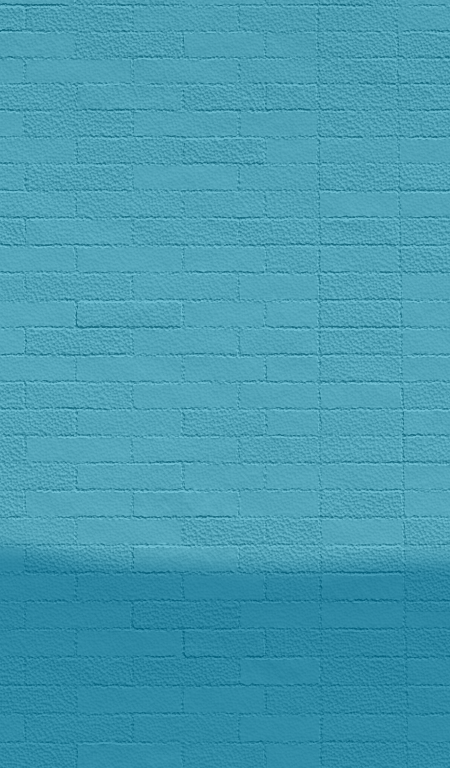
This texture is drawn by a Shadertoy shader. Its source:

```glsl
// Painted brick wall in turquoise: running bond on the left, two stacked piers on the right.
// A height field of crumbly bricks and cellular stipple is lit from above by its slope;
// a soft band of shade covers the foot of the wall.

const vec3 PAINT_LIT = vec3(0.320, 0.640, 0.720);
const vec3 PAINT_SHADE = vec3(0.172, 0.530, 0.636);
const float COURSE_HEIGHT = 0.0595;   // all lengths are in canvas widths
const float BRICK_PITCH = 0.238;

float hash(vec2 p) {
    p = fract(p * vec2(0.1031, 0.1137));
    p += dot(p, p.yx + 33.33);
    return fract((p.x + p.y) * p.x * 7.31 + p.y * 13.7);
}

// Distance to the nearest scattered point
float cellular(vec2 p) {
    vec2 cell = floor(p), f = fract(p);
    float nearest = 2.0;
    for (int j = -1; j <= 1; j++)
    for (int i = -1; i <= 1; i++) {
        vec2 g = vec2(i, j), id = cell + g + 57.0;
        vec2 r = g + vec2(hash(id), hash(id + 91.7)) - f;
        nearest = min(nearest, dot(r, r));
    }
    return sqrt(nearest);
}

// Layered sines, about -1 to 1
float waves(vec2 p) {
    float sum = 0.0, amp = 0.5;
    for (int i = 0; i < 4; i++) {
        sum += amp * sin(p.x + 1.7 * sin(p.y)) * cos(0.8 * p.y - 0.4 * p.x);
        p = mat2(0.8, 0.6, -0.6, 0.8) * p * 1.9 + 2.3;
        amp *= 0.6;
    }
    return sum;
}

// Left and right joints of the brick at x in a given course
vec2 brickSpan(float x, float course, float depth) {
    float odd = mod(course, 2.0);
    float first = mix(0.056, 0.169, odd), last = mix(0.531, 0.590, odd);
    float pierA = 0.706 + 0.005 * depth, pierB = 0.881 + 0.014 * depth;
    float left = first + BRICK_PITCH * floor((x - first) / BRICK_PITCH);
    vec2 span = vec2(left, min(left + BRICK_PITCH, last));
    if (x > last) span = vec2(last, pierA);
    if (x > pierA) span = vec2(pierA, pierB);
    if (x > pierB) span = vec2(pierB, pierB + 0.18);
    return span;
}

// x: surface height, y: brick body (0 in the joint), z: roughness of the brick
vec3 wallSurface(vec2 p) {
    vec2 q = p + 0.0018 * vec2(waves(p.yx * 34.0), waves(p * 26.0 + 4.0));

    // Courses grow slightly taller towards the foot and sag at mid height
    float u = q.y - 0.0111;
    float sag = exp(-pow((q.y - 0.77) / 0.28, 2.0));
    float row = 17.23 * u - 0.458 * u * u - 0.11 * sag;
    float course = floor(row), f = row - course;
    vec2 span = brickSpan(q.x, course, q.y);
    vec2 id = vec2(floor(span.x * 40.0) + 11.0, course + 23.0);

    // Thin joint with crumbling edges
    vec2 edge = vec2(min(q.x - span.x, span.y - q.x), min(f, 1.0 - f) * COURSE_HEIGHT);
    float corner = 0.007;
    float inside = corner - length(max(corner - edge, 0.0));
    float crumble = 0.0040 * (cellular(p * 100.0) - 0.55);
    float body = smoothstep(0.0, 0.0040, inside + crumble);

    // Some bricks stand proud, some are rough and some are smooth
    float proud = 0.65 + 0.3 * hash(id) + 0.7 * smoothstep(0.82, 0.96, hash(id + 37.0));
    proud *= max(0.4, 0.95 + 0.9 * waves(p * 19.0) + 0.35 * sag);
    float roughness = smoothstep(0.2, 0.8, hash(id + 71.0));
    float grain = mix(1.0, mix(0.24, 0.72, roughness), smoothstep(0.0, 0.006, inside));
    float stipple = smoothstep(0.1, 0.8, cellular(p * 150.0)) + 0.5 * cellular(p * 85.0 + 8.0);
    return vec3(body * proud + grain * stipple, body, roughness);
}

// Shaded foot of the wall, with a soft uneven upper edge
float footShade(vec2 p) {
    float drop = 0.04 * smoothstep(0.0, 0.35, p.x) - 0.012 * smoothstep(0.7, 1.0, p.x);
    float border = 1.21 + drop + 0.003 * sin(p.x * 13.0);
    return smoothstep(border - 0.03, border + 0.05, p.y);
}

void mainImage(out vec4 fragColor, in vec2 fragCoord) {
    // x runs right and y runs down from the top
    vec2 p = vec2(fragCoord.x, iResolution.y - fragCoord.y) / iResolution.x;

    // Slope towards a light above and slightly to the right
    vec3 surface = wallSurface(p);
    float slope = surface.x - wallSurface(p + vec2(0.0012, -0.0031)).x;
    float relief = slope > 0.0 ? 0.135 * min(slope, 0.8) : 0.17 * max(slope, -1.2);

    // Broad fading of the paint; rough bricks and joints are a little darker
    float fade = 0.005 * waves(p * 5.0) + 0.008 - 0.022 * (1.0 - smoothstep(0.0, 0.6, p.y));
    float tint = 0.012 * (0.5 - surface.z) * surface.y - 0.022 * (1.0 - surface.y);

    float shade = footShade(p);
    vec3 dark = PAINT_SHADE + vec3(0.9, 1.0, 0.8) * 0.025 * (smoothstep(1.25, 1.65, p.y) - 0.6);
    vec3 color = mix(PAINT_LIT, dark, shade);
    color += vec3(1.0, 0.95, 0.93) * (fade + tint + relief * mix(1.0, 0.65, shade));
    fragColor = vec4(clamp(color, 0.0, 1.0), 1.0);
}
```
